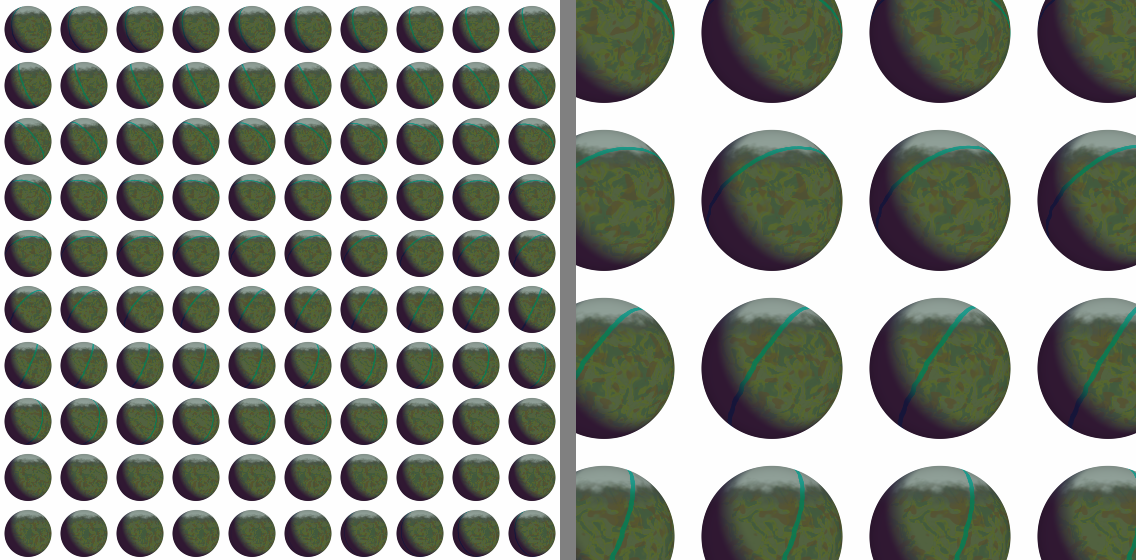
Left, the full canvas; right, a detail of the centre.
This pattern is drawn by a Shadertoy shader. Its source:

```glsl
// A ten by ten sheet of one small mossy planet making a full turn, read row by row from the top left.
// Each cell lifts a disc to a sphere, turns it about a tilted axis, and paints noise, polar haze,
// a great-circle teal band and a fixed night side. The turn is cyclic and the gaps hide the seams.

const float TAU = 6.2831853;

float hash(vec3 p) {
    p = fract(p * vec3(0.1031, 0.1137, 0.0973));
    p += dot(p, p.yzx + 33.33);
    return fract((p.x + p.y) * p.z);
}

float noise(vec3 p) {
    vec3 i = floor(p), f = fract(p);
    f = f * f * (3.0 - 2.0 * f);
    vec2 o = vec2(0, 1);
    vec4 low = vec4(hash(i), hash(i + o.yxx), hash(i + o.xyx), hash(i + o.yyx));
    vec4 high = vec4(hash(i + o.xxy), hash(i + o.yxy), hash(i + o.xyy), hash(i + 1.0));
    vec4 m = mix(low, high, f.z);
    return mix(mix(m.x, m.y, f.x), mix(m.z, m.w, f.x), f.y);
}

float fbm(vec3 p) {
    float sum = 0.0, gain = 0.55;
    for (int k = 0; k < 3; k++) {
        sum += gain * noise(p);
        p = p * 2.03 + 7.1;
        gain *= 0.5;
    }
    return sum;
}

// Mottled moss: warped noise picks out olive veins and brown flecks
vec3 mossColor(vec3 q) {
    vec3 s = q * 5.0 + 40.0;
    vec3 warp = vec3(noise(s), noise(s + 11.3), noise(s + 23.7));
    float grain = fbm(s * 1.5 + 3.0 * warp);
    float veins = 1.0 - smoothstep(0.02, 0.09, abs(grain - 0.48));
    vec3 col = mix(vec3(0.25, 0.34, 0.23), vec3(0.31, 0.37, 0.24), smoothstep(0.3, 0.65, grain));
    col = mix(col, vec3(0.36, 0.41, 0.12), 0.55 * veins);
    float flecks = smoothstep(0.58, 0.72, noise(s * 2.1 + 2.0 * warp.zxy));
    return mix(col, vec3(0.33, 0.28, 0.17), 0.6 * flecks);
}

vec3 planetColor(vec3 p, float turn, float px) {
    // Turning frame around an axis leaning towards the viewer
    vec3 axis = vec3(0.0, 0.93, 0.37);
    vec3 back = vec3(0.0, 0.37, -0.93);
    vec3 side = vec3(1, 0, 0);
    vec3 e = back * cos(turn) - side * sin(turn);
    vec3 f = back * sin(turn) + side * cos(turn);
    vec3 q = vec3(dot(p, e), dot(p, axis), dot(p, f));
    vec3 col = mossColor(q);

    // Polar haze with a ragged lower rim
    float ragged = fbm(q * vec3(6.0, 9.0, 6.0) + 20.0) - 0.48;
    float height = p.y + 0.05 * p.z + 0.24 * ragged;
    col = mix(col, vec3(0.26, 0.31, 0.28), 0.75 * smoothstep(0.46, 0.64, height));
    col = mix(col, vec3(0.54, 0.60, 0.57), smoothstep(0.62, 0.84, height));

    // Night side, with a cool twilight along its border
    float light = dot(p, normalize(vec3(0.66, 0.42, 0.60)));
    float day = smoothstep(-0.10, 0.38, light);
    vec3 night = mix(vec3(0.18, 0.09, 0.19), vec3(0.24, 0.25, 0.33), smoothstep(0.4, 0.95, p.y));
    col = mix(night, col, day);
    col = mix(col, vec3(0.20, 0.27, 0.28), 0.45 * day * (1.0 - day) * 2.0);
    col *= 0.9 + 0.14 * smoothstep(0.0, 0.6, p.z);

    // Great-circle band, slightly frayed, lost from view on the far limb
    float off = abs(dot(p, 0.42 * axis + 0.907 * e) - 0.03 + 0.05 * ragged);
    float band = 1.0 - smoothstep(0.035 - px, 0.035 + px, off);
    band *= smoothstep(-0.93, -0.70, cos(turn));
    vec3 teal = mix(vec3(0.02, 0.49, 0.33), vec3(0.05, 0.60, 0.54), smoothstep(0.5, 0.8, p.y));
    teal = mix(vec3(0.07, 0.08, 0.23), teal, day);
    return mix(col, teal, 0.85 * band);
}

void mainImage(out vec4 fragColor, in vec2 fragCoord) {
    vec2 grid = fragCoord / iResolution.xy * 10.0;
    vec2 cell = floor(grid);
    float radius = 0.42;
    vec2 d = (grid - cell - vec2(0.5, 0.474)) / radius;
    float px = 10.0 / (iResolution.y * radius);

    // Frame number runs left to right, then down
    float frame = (9.0 - cell.y) * 10.0 + cell.x;
    float turn = TAU * (frame - 36.0) / 100.0;

    // Lift the disc to a unit sphere
    float r = length(d);
    vec2 onDisc = d / max(r, 1.0);
    vec3 p = vec3(onDisc, sqrt(max(0.0, 1.0 - dot(onDisc, onDisc))));

    float cover = 1.0 - smoothstep(1.0 - 0.6 * px, 1.0 + 0.6 * px, r);
    vec3 col = mix(vec3(0.995), planetColor(p, turn, 0.6 * px), cover);
    fragColor = vec4(col, 1.0);
}
```
